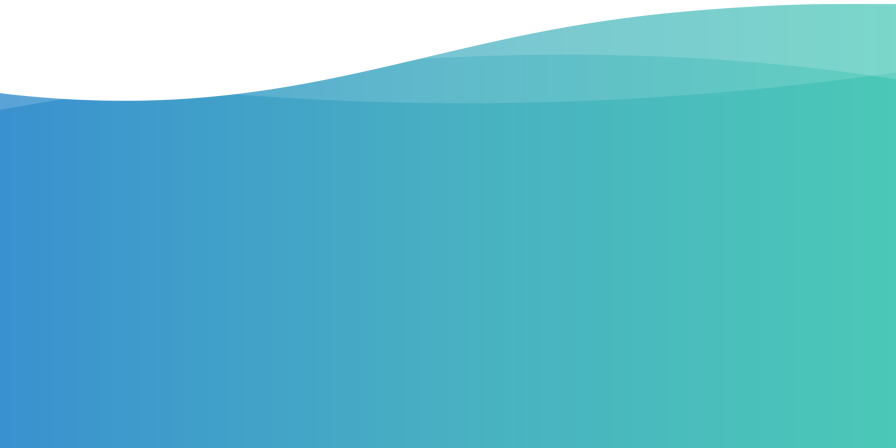
This background is drawn by a Shadertoy shader. Its source:

```glsl
const vec3 BLUE = vec3(0.228, 0.568, 0.812);
const vec3 CYAN = vec3(0.282, 0.688, 0.762);
const vec3 TEAL = vec3(0.294, 0.784, 0.716);

// Wave depths are measured down from the top, in canvas heights.
float crestDepth(float x) {
    float t = clamp((x - 0.14) / 0.79, 0.0, 1.0);
    float rise = smoothstep(0.0, 1.0, t) + 10.0 * pow(t, 4.0) * pow(1.0 - t, 3.0);
    float leftLip = max(1.0 - x / 0.14, 0.0);
    return 0.225 - 0.216 * rise - 0.017 * leftLip * leftLip;
}

float archDepth(float x) {
    return 0.245 + x * (-0.3485 + x * (0.1804 + x * 0.1));
}

float bowlDepth(float x) {
    float offset = x - 0.52;
    return 0.2305 - 0.3 * offset * offset;
}

// Antialiased coverage of the area above a wave
float above(float depth, float wave) {
    float pixel = 1.0 / iResolution.y;
    return smoothstep(-0.75 * pixel, 0.75 * pixel, wave - depth);
}

void mainImage(out vec4 fragColor, in vec2 fragCoord) {
    vec2 uv = fragCoord / iResolution.xy;
    float depth = 1.0 - uv.y;

    // Horizontal gradient
    vec3 color = mix(BLUE, CYAN, min(uv.x * 2.0, 1.0));
    color = mix(color, TEAL, max(uv.x * 2.0 - 1.0, 0.0));

    // Translucent veils, then the solid white sky
    color = mix(color, vec3(1.0), 0.16 * above(depth, archDepth(uv.x)));
    color = mix(color, vec3(1.0), 0.13 * above(depth, bowlDepth(uv.x)));
    color = mix(color, vec3(1.0), above(depth, crestDepth(uv.x)));

    fragColor = vec4(color, 1.0);
}
```
